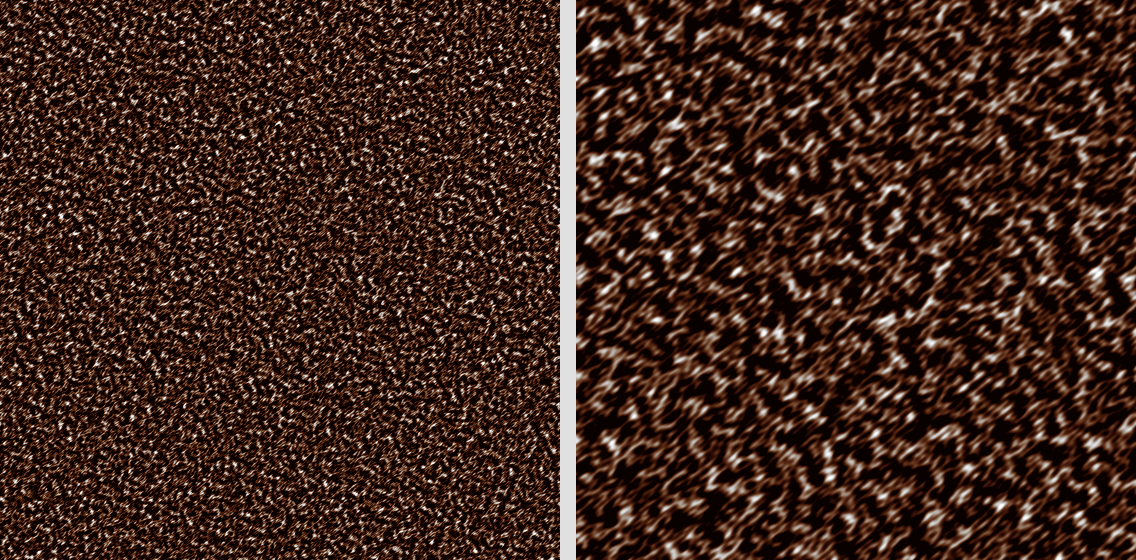
Left, the full canvas; right, a detail of the centre.
Reproduce this texture procedurally as a WebGL 1 fragment shader.

```glsl
precision highp float;

uniform vec2 u_resolution;

vec2 hash2(vec2 cell) {
  vec3 h = fract(cell.xyx * vec3(0.1031, 0.1030, 0.0973));
  h += dot(h, h.yzx + 33.33);
  return fract((h.xx + h.yz) * h.zy);
}

// Dot product of a random lattice gradient with the offset from its corner
float corner(vec2 cell, vec2 offset) {
  vec2 gradient = hash2(cell) * 2.0 - 1.0;
  return dot(gradient / max(length(gradient), 0.01), offset);
}

float gradientNoise(vec2 p) {
  vec2 cell = floor(p);
  vec2 f = p - cell;
  vec2 fade = f * f * f * (f * (f * 6.0 - 15.0) + 10.0);
  vec2 e = vec2(1.0, 0.0);
  float bottom = mix(corner(cell, f), corner(cell + e, f - e), fade.x);
  float top = mix(corner(cell + e.yx, f - e.yx), corner(cell + e.xx, f - e.xx), fade.x);
  return mix(bottom, top, fade.y);
}

vec2 rotate(vec2 p, float angle) {
  float c = cos(angle);
  float s = sin(angle);
  return vec2(c * p.x + s * p.y, c * p.y - s * p.x);
}

// Black through rust brown to pale, desaturated highlights
vec3 grainColor(float tone) {
  vec3 rust = pow(vec3(tone), vec3(1.0, 1.7, 2.4));
  return mix(rust, vec3(tone), smoothstep(0.3, 0.9, tone));
}

void main() {
  vec2 uv = gl_FragCoord.xy / min(u_resolution.x, u_resolution.y);

  // Round clumps: two layers at different angles hide the lattice
  float clumps = gradientNoise(rotate(uv, 0.4) * 96.0 + 211.0)
               + gradientNoise(rotate(uv, 1.2) * 104.0 + 457.0);

  // Fine diagonal fibres cut through the clumps
  vec2 along = rotate(uv, 0.68);
  float fibres = gradientNoise(along * vec2(135.0, 345.0) + 733.0);

  float tone = clamp(0.2 + 0.66 * clumps + 0.8 * fibres, 0.03, 1.0);
  gl_FragColor = vec4(grainColor(tone), 1.0);
}
```
